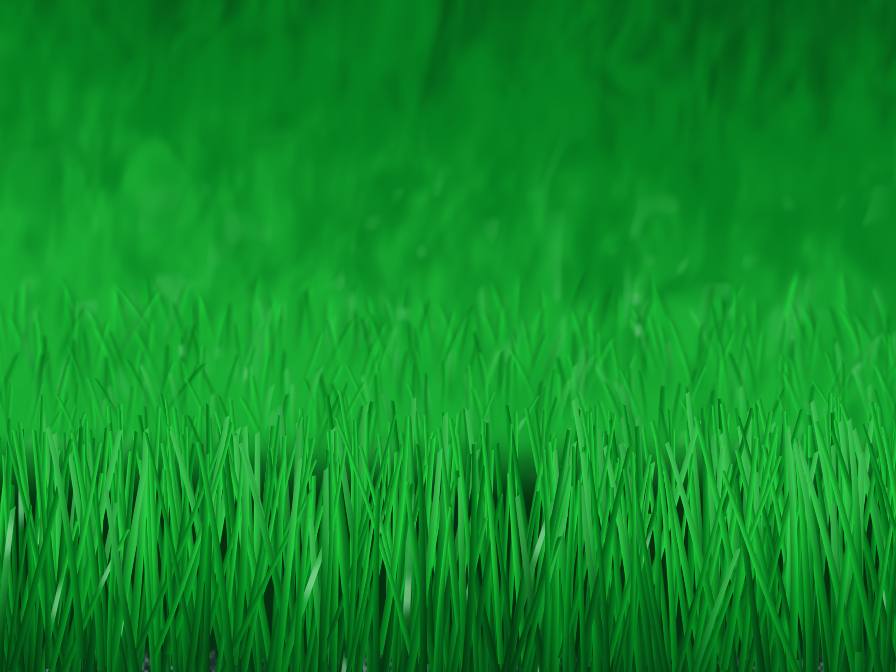
Reproduce this texture procedurally as a WebGL 2 fragment shader.

```glsl
#version 300 es
precision highp float;
// Green turf: sharp leaning blades in front, melting into a soft blurred lawn behind.
uniform vec2 u_resolution;
out vec4 fragColor;

float hash(vec2 p) {
  p = fract(p * vec2(0.1031, 0.1137));
  p += dot(p, p.yx + 33.33);
  return fract((p.x + p.y) * p.x * 97.3);
}

float noise(vec2 p) {
  vec2 i = floor(p), f = fract(p);
  f = f * f * (3.0 - 2.0 * f);
  return mix(mix(hash(i), hash(i + vec2(1, 0)), f.x),
             mix(hash(i + vec2(0, 1)), hash(i + vec2(1, 1)), f.x), f.y);
}

// Out-of-focus lawn, darker towards the upper right
vec3 lawn(vec2 p) {
  float light = 1.0 - smoothstep(0.36, 1.2, p.y + 0.17 * (p.x - 0.65));
  vec2 q = p + vec2(0.03 * noise(p * 11.0), 0.04 * noise(p * 13.0 + 5.0));
  q.x -= 0.12 * q.y;
  float tufts = noise(q * vec2(21.0, 13.0)) + noise(q * vec2(38.0, 20.0) + 17.0)
              + 0.6 * noise(q * vec2(70.0, 32.0) + 41.0) - 1.3;
  float patches = noise(p * vec2(4.0, 5.0) + 8.0) - 0.5;
  light += 0.27 * tufts + 0.12 * patches;
  vec3 c = mix(vec3(0.01, 0.31, 0.08), vec3(0.02, 0.51, 0.125), smoothstep(-0.3, 0.42, light));
  c = mix(c, vec3(0.1, 0.68, 0.2), smoothstep(0.36, 1.08, light));
  float bokeh = smoothstep(0.72, 0.98, noise(q * vec2(40.0, 22.0) + 63.0));
  return mix(c, vec3(0.32, 0.76, 0.4), 0.38 * bokeh * smoothstep(0.9, 0.5, p.y));
}

// One row of blades painted over a colour; near runs from 0 (back) to 1 (front)
vec3 bladeRow(vec3 c, vec2 p, float row, float tip, float len, float soft, float near) {
  const float CELL = 0.032;
  float home = floor(p.x / CELL);
  for (float k = -6.0; k <= 6.0; k++) {
    vec2 id = vec2(home + k + 50.0, row * 7.0 + 3.0);
    float a = hash(id), b = hash(id + 31.7), s = hash(id + 67.3), g = hash(id + 113.9);
    float top = tip + (b - 0.5) * 0.06 - near * 0.16 * s * s;
    float t = (p.y - top + len) / len;
    if (t < 0.0 || t > 1.1) continue;
    float lean = (g - 0.46) * mix(0.07, 0.17, near);
    if (b > 0.84) lean *= 1.9;
    float x = (home + k + a) * CELL + lean * t + (s - 0.5) * 0.06 * t * t;
    float side = p.x - x;
    float halfWidth = mix(0.0049, 0.0029, t * t) * (0.7 + 0.6 * a);
    float cover = smoothstep(soft, -soft, abs(side) - halfWidth);
    cover *= smoothstep(soft, -soft, p.y - top - side * (a - 0.5) * 2.0);
    cover *= mix(0.75 * smoothstep(0.2, 0.9, t), 1.0, smoothstep(0.0, 0.25, near));

    // Shade rises from root to tip, with a lit edge and a few pale glints
    float tone = hash(id + 191.3);
    float lit = mix(0.2, 1.0, smoothstep(-0.06, 0.37, p.y)) * (0.42 + 0.85 * tone);
    lit = mix(0.4 + 0.75 * tone, lit + 0.05 * near, smoothstep(0.0, 0.2, near));
    vec3 blade = mix(vec3(0.01, 0.2, 0.06), vec3(0.02, 0.5, 0.115), smoothstep(0.0, 0.52, lit));
    blade = mix(blade, vec3(0.1, 0.68, 0.195), smoothstep(0.42, 0.95, lit));
    blade *= 1.0 + 0.24 * clamp(side / halfWidth, -1.0, 1.0) * (g > 0.5 ? 1.0 : -1.0);
    blade = mix(blade, vec3(0.3, 0.77, 0.38), 0.6 * step(0.78, a) * smoothstep(0.4, 0.95, t));
    float glint = step(0.94, s) * smoothstep(0.11, 0.02, abs(t - 0.4 - 0.5 * b));
    blade = mix(blade, vec3(0.62, 0.87, 0.68), 0.6 * glint);
    c = mix(c, blade, cover);
  }
  return c;
}

void main() {
  vec2 p = gl_FragCoord.xy / u_resolution.y;
  float pixel = 1.0 / u_resolution.y;
  vec3 c = lawn(p);

  // Rows coming into focus
  for (float i = 0.0; i < 8.0; i++) {
    float f = i / 7.0;
    c = bladeRow(c, p, i, mix(0.57, 0.41, f), 0.13, mix(0.014, 0.002, sqrt(f)), 0.0);
  }

  // Shadow between the front stems, and speckled soil at their feet
  float shade = smoothstep(0.37, 0.24, p.y);
  c = mix(c, vec3(0.01, 0.19, 0.06), shade);
  float grain = noise(p * 170.0);
  float soil = smoothstep(0.05, 0.02, p.y + 0.02 * noise(p * 30.0));
  c = mix(c, mix(vec3(0.06, 0.17, 0.13), vec3(0.4, 0.5, 0.5), grain * grain), soil);

  // Sharp front rows
  for (float i = 0.0; i < 10.0; i++) {
    float f = i / 9.0;
    float tip = mix(0.395, 0.35, f);
    c = bladeRow(c, p, i + 20.0, tip, tip + 0.03 - 0.035 * f, max(0.0008, 0.6 * pixel), 0.3 + 0.7 * f);
  }
  fragColor = vec4(clamp(c, 0.0, 1.0), 1.0);
}
```
